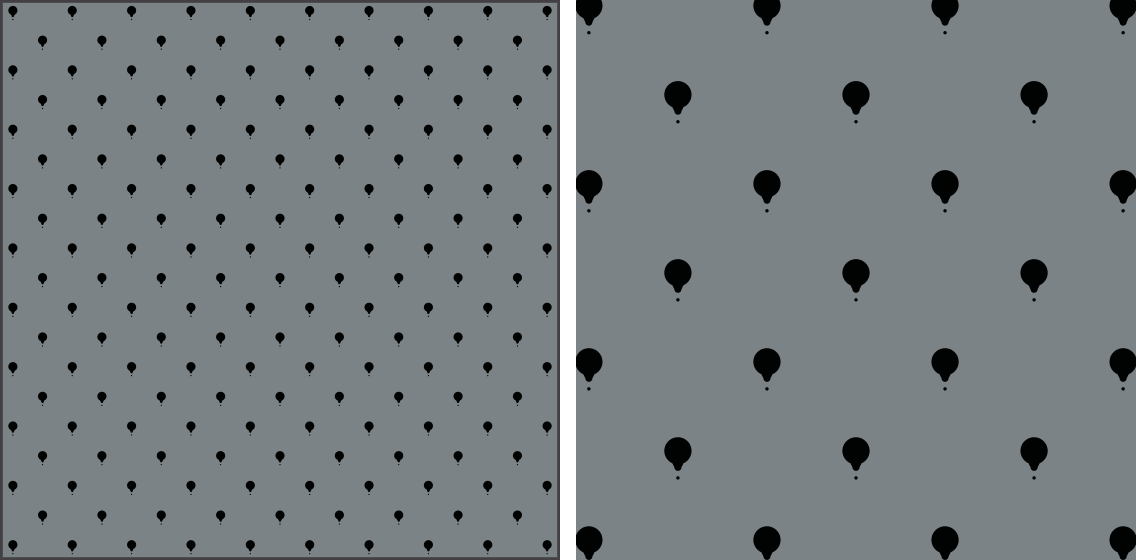
Left: the whole. Right: its middle third, enlarged.
A WebGL 2 fragment shader for this pattern:

```glsl
#version 300 es
precision highp float;
// Small black balloons with a tapered neck and a tiny dot below, on flat grey.
// Two square lattices, offset by half a period, are folded with fract and
// their distance fields joined; a thin dark frame runs round the canvas.

uniform vec2 u_resolution;
out vec4 fragColor;

// Distance to one motif, centred on its round head
float balloon(vec2 p) {
  float head = length(p) - 0.0081;

  // Neck: a rounded segment that narrows downwards
  float t = clamp((-p.y - 0.005) / 0.0048, 0.0, 1.0);
  float neck = length(p + vec2(0.0, 0.005 + 0.0048 * t)) - mix(0.0046, 0.0021, t);

  float dot_ = length(p + vec2(0.0, 0.0161)) - 0.0010;
  return min(min(head, neck), dot_);
}

// Coverage of a shape, softened over about one pixel
float fill(float dist, float pixel) {
  return 1.0 - smoothstep(-0.65 * pixel, 0.65 * pixel, dist);
}

void main() {
  vec2 uv = gl_FragCoord.xy / u_resolution;
  float pixel = 1.0 / min(u_resolution.x, u_resolution.y);

  // Staggered grid: 10 by 10 motifs with 9 by 9 between them
  float period = 0.1060;
  vec2 cell = (uv - vec2(0.0230, 0.0273)) / period;
  vec2 main_ = (fract(cell + 0.5) - 0.5) * period;
  vec2 between = (fract(cell) - 0.5) * period;
  float motif = min(balloon(main_), balloon(between));

  vec3 grey = vec3(0.486, 0.514, 0.525);
  vec3 black = vec3(0.004, 0.008, 0.008);
  vec3 frameColor = vec3(0.26, 0.25, 0.26);
  vec3 color = mix(grey, black, fill(motif, pixel));

  // Frame
  vec2 edge = min(uv, 1.0 - uv);
  color = mix(color, frameColor, fill(min(edge.x, edge.y) - 0.005, pixel));

  fragColor = vec4(color, 1.0);
}
```
